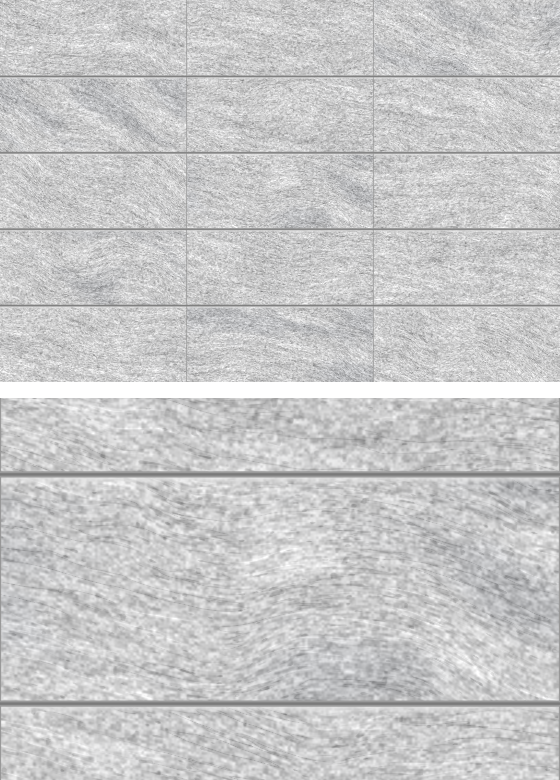
Top, the full canvas; bottom, a detail of the centre.
A Shadertoy shader for this texture:

```glsl
#define GRID vec2(3.0, 5.0)
#define SLAB_ASPECT 2.44
#define BED_HALF 0.0135
#define SEAM_HALF 0.005
#define BEVEL 0.045
#define WARP 0.36
#define STREAK 0.13
#define GRAIN 0.18
#define STONE vec3(0.806, 0.806, 0.807)
#define CLOUD vec3(0.070, 0.066, 0.058)
#define BED_COLOR vec3(0.52)
#define SEAM_COLOR vec3(0.58)

float hash(vec2 p) {
    vec3 h = fract(vec3(p.xyx) * 0.1031);
    h += dot(h, h.yzx + 33.33);
    return fract((h.x + h.y) * h.z);
}

float noise(vec2 p) {
    vec2 i = floor(p), f = fract(p);
    f = f * f * (3.0 - 2.0 * f);
    vec2 e = vec2(1.0, 0.0);
    return mix(mix(hash(i), hash(i + e.xy), f.x),
               mix(hash(i + e.yx), hash(i + e.xx), f.x), f.y);
}

float fbm(vec2 p) {
    float sum = 0.0, amp = 0.533;
    for (int k = 0; k < 4; k++) {
        sum += amp * noise(p);
        p = p * 2.03 + 17.3;
        amp *= 0.5;
    }
    return sum;
}

// Thin crest where the noise crosses its middle value
float crest(vec2 p, float sharpness) {
    return pow(1.0 - abs(2.0 * fbm(p) - 1.0), sharpness);
}

// Coordinates along and across the bent bedding of one slab
vec2 bedding(vec2 q, vec2 seed, float tilt) {
    float c = cos(tilt), s = sin(tilt);
    vec2 b = vec2(c * q.x - s * q.y, s * q.x + c * q.y);
    float swirl = smoothstep(0.35, 0.8, noise(q * 1.3 + seed + 5.0));
    b.y += WARP * (noise(q * vec2(1.2, 0.7) + seed) - 0.5);
    b.y += 0.12 * swirl * (noise(b * vec2(3.4, 2.2) + seed) - 0.5);
    return b + seed;
}

vec3 slab(vec2 q, vec2 cell) {
    vec2 seed = 40.0 * vec2(hash(cell + 3.1), hash(cell + 11.7)) + cell * 7.0;
    vec2 b = bedding(q, seed, mix(0.08, 0.44, hash(cell + 23.5)));

    // One cloudier slab in each row, stepping sideways
    float row = GRID.y - 1.0 - cell.y;
    float darkColumn = mod(row + 2.0 + floor(row / 3.0), GRID.x);
    float dark = 1.0 - step(0.5, abs(cell.x - darkColumn));
    float cloud = smoothstep(0.40, 0.68, fbm(b * vec2(1.3, 3.4)));
    cloud *= mix(0.15, 1.0, dark);

    // Streaks, dark threads and pale veins follow the bedding
    float tone = STREAK * (fbm(b * vec2(3.0, 24.0)) - 0.5);
    float patchy = smoothstep(0.3, 0.7, noise(b * vec2(2.0, 6.0) + 9.0));
    tone -= 0.11 * mix(0.3, 1.0, patchy) * crest(b * vec2(2.4, 19.0) + 31.0, 16.0);
    tone += 0.09 * (1.0 - patchy) * crest(b * vec2(1.8, 14.0) + 53.0, 12.0);

    // Crystal grain and a few dark flecks
    tone += GRAIN * (noise(b * vec2(42.0, 74.0)) - 0.5);
    tone += 0.12 * (noise(q * 83.0 + seed) - 0.5);
    tone -= 0.10 * smoothstep(0.80, 0.95, noise(b * vec2(24.0, 55.0) + 71.0));
    return STONE + tone - CLOUD * cloud;
}

float stripe(float d, float halfWidth, float px) {
    return clamp((halfWidth - abs(d)) / px + 0.5, 0.0, 1.0);
}

void mainImage(out vec4 fragColor, in vec2 fragCoord) {
    vec2 g = fragCoord / iResolution.xy * GRID;
    vec2 cell = floor(g);
    vec2 size = vec2(SLAB_ASPECT, 1.0);
    vec3 color = slab((g - cell - 0.5) * size, cell);

    // Signed distance to the nearest inner joint, in slab heights
    vec2 d = (g - clamp(round(g), vec2(1.0), GRID - 1.0)) * size;
    vec2 px = GRID * size / iResolution.xy;

    // Lit upper edge of the slab below each bed joint
    float lit = smoothstep(-BEVEL, -BED_HALF, d.y) * step(d.y, 0.0);
    color = mix(color, vec3(0.90), 0.7 * lit);

    // Upright seams, then bed joints with a darker core
    color = mix(color, SEAM_COLOR, 0.9 * stripe(d.x, SEAM_HALF, px.x));
    float core = stripe(d.y, 0.4 * BED_HALF, px.y);
    vec3 bed = BED_COLOR + 0.08 - 0.12 * core;
    color = mix(color, bed, stripe(d.y, BED_HALF, px.y));

    fragColor = vec4(clamp(color, 0.0, 1.0), 1.0);
}
```
